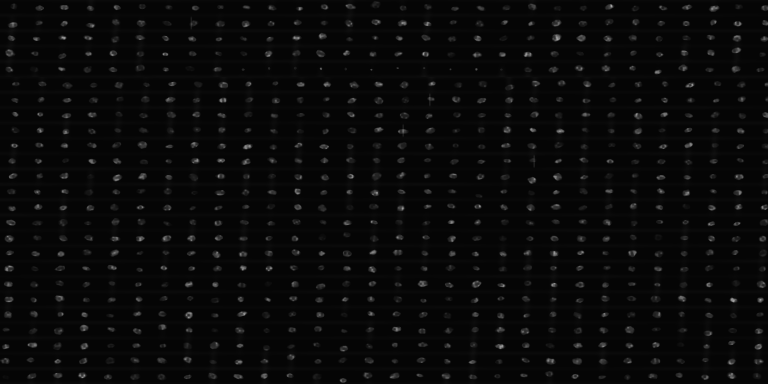
A Shadertoy shader for this pattern:

```glsl
// A dark field with a drifting grid of small, mottled grey grains.
// Each grain is a tilted, noise-edged ellipse in its own cell; hashes vary its
// place, size and brightness. Faint bands, column ghosts and hairlines add wear.

#define ROWS 25.0
#define COLUMNS 29.6
#define GRAIN_RADIUS vec2(0.25, 0.165)
#define JITTER vec2(0.07, 0.07)
#define GRAIN_DIM 0.14
#define GRAIN_BRIGHT 0.52
#define MOTTLE_SCALE 7.0
#define BACKGROUND 0.018
#define BAND_GLOW 0.016
#define GHOST_GLOW 0.026
#define GAP_ROW 4.0
#define HAIRLINE_CHANCE 0.008

float hash(vec2 p) {
    vec3 q = fract(vec3(p.xyx) * 0.1031);
    q += dot(q, q.yzx + 33.33);
    return fract((q.x + q.y) * q.z);
}

float noise(vec2 p) {
    vec2 i = floor(p), f = fract(p);
    f = f * f * (3.0 - 2.0 * f);
    return mix(mix(hash(i), hash(i + vec2(1, 0)), f.x),
               mix(hash(i + vec2(0, 1)), hash(i + vec2(1, 1)), f.x), f.y);
}

// Position of the first grain in a row, in cells; drifts left, resets after the gap row
float rowStart(float row) {
    return row <= GAP_ROW ? 0.51 - 0.04 * row
                          : 0.62 - 0.022 * (row - GAP_ROW - 1.0);
}

// Brightness of one grain; q is measured from the cell centre in row heights
float grain(vec2 q, vec2 id, float pixel) {
    vec2 rnd = vec2(hash(id + 11.0), hash(id + 47.0)) - 0.5;
    vec2 offset = 2.0 * JITTER * rnd;
    if (hash(id + 83.0) > 0.975) offset.y += 0.2 * sign(rnd.x);

    // Tilt and size
    float tilt = 0.7 * (hash(id + 29.0) - 0.5);
    float c = cos(tilt), s = sin(tilt);
    vec2 local = mat2(c, -s, s, c) * (q - offset);
    vec2 radius = GRAIN_RADIUS * mix(0.8, 1.15, hash(id + 61.0));
    radius.y *= mix(0.8, 1.2, hash(id + 71.0));

    // A stretch of one row holds only specks
    bool speck = id.y == GAP_ROW && id.x > 8.5 && id.x < 19.5;
    if (speck) radius *= vec2(0.3, 0.45);

    // Uneven outline and mottled interior
    vec2 seed = id * 17.0;
    float wobble = 0.35 * (noise(local * 5.0 + seed) - 0.5);
    float d = length(local / radius) + wobble;
    float soft = 0.16 + 0.5 * pixel / radius.y;
    float mask = 1.0 - smoothstep(1.0 - soft, 1.0 + soft, d);
    float mottle = noise(local * MOTTLE_SCALE + seed + 5.0);
    float level = hash(id + 97.0);
    float tone = mix(GRAIN_DIM, GRAIN_BRIGHT, level);
    if (hash(id + 131.0) < 0.05) tone *= 0.4;
    return mask * tone * mix(0.3, 1.25, mottle * mottle);
}

void mainImage(out vec4 fragColor, in vec2 fragCoord) {
    vec2 uv = fragCoord / iResolution.xy;
    float pixel = ROWS / iResolution.y;
    float aspect = iResolution.x / iResolution.y * ROWS / COLUMNS;

    // Cell and local coordinates, rows counted from the top
    vec2 grid = vec2(uv.x * COLUMNS, (1.0 - uv.y) * ROWS);
    float row = floor(grid.y);
    grid.x += 0.5 - rowStart(row);
    vec2 id = vec2(floor(grid.x), row);
    vec2 q = (fract(grid) - 0.5) * vec2(aspect, 1.0);

    // Faint horizontal band between rows
    float seam = 0.5 - abs(q.y);
    float patchy = 0.5 + noise(vec2(uv.x * 9.0, floor(grid.y + 0.5) * 3.0));
    float value = BACKGROUND + BAND_GLOW * patchy * exp(-seam * seam * 60.0);

    // Dim vertical ghost running through some columns
    float ghost = smoothstep(0.45, 1.0, noise(vec2(id.x * 7.0, grid.y * 0.6)));
    value += GHOST_GLOW * ghost * exp(-q.x * q.x * 22.0);

    // Rare hairline scratches
    if (hash(id + 173.0) < HAIRLINE_CHANCE) {
        float across = abs(q.x - 0.5 * (hash(id + 191.0) - 0.5));
        float along = 1.0 - smoothstep(0.3, 0.48, abs(q.y));
        value += 0.09 * along * (1.0 - smoothstep(0.02, 0.02 + pixel, across));
    }

    value += grain(q, id, pixel);
    fragColor = vec4(vec3(value), 1.0);
}
```
